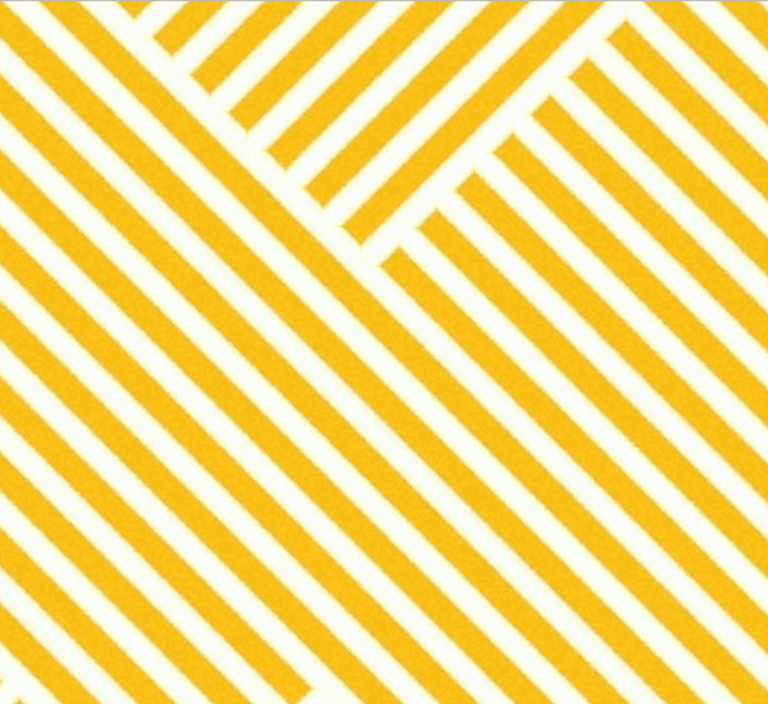
This pattern is drawn by a Shadertoy shader. Its source:

```glsl
const float PITCH = 0.1073;      // stripe spacing along an axis, in canvas heights
const float HALF_WIDTH = 0.254;  // half a stripe, in pitches
const float FAR = 100.0;

const vec3 GOLD  = vec3(0.975, 0.752, 0.085);
const vec3 OCHRE = vec3(0.915, 0.750, 0.250);
const vec3 SAND  = vec3(0.950, 0.860, 0.500);
const vec3 CREAM = vec3(1.000, 0.960, 0.720);
const vec3 IVORY = vec3(0.990, 0.990, 0.870);
const vec3 PAPER = vec3(0.983, 0.990, 0.965);
const vec3 RULE  = vec3(0.740, 0.730, 0.700);

float hash(vec2 p) {
    vec3 q = fract(vec3(p.xyx) * 0.1031);
    q += dot(q, q.yzx + 33.33);
    return fract((q.x + q.y) * q.z);
}

float valueNoise(vec2 p) {
    vec2 cell = floor(p), f = fract(p);
    f = f * f * (3.0 - 2.0 * f);
    float low = mix(hash(cell), hash(cell + vec2(1, 0)), f.x);
    float high = mix(hash(cell + vec2(0, 1)), hash(cell + vec2(1, 1)), f.x);
    return mix(low, high, f.y);
}

// Signed distance to stripes centred on whole numbers
float stripes(float x) {
    return abs(fract(x + 0.5) - 0.5) - HALF_WIDTH;
}

// Signed distance to the interval from lo to hi
float span(float x, float lo, float hi) {
    return max(lo - x, x - hi);
}

// Stripes clipped to a block of the weave
float block(float lines, float uSpan, float vSpan) {
    return max(lines, max(uSpan, vSpan));
}

// Basket weave: u counts falling stripes, v counts rising ones
float weave(float u, float v) {
    float falling = stripes(u), rising = stripes(v);
    float d = block(falling, span(u, -1.5, 4.5), span(v, -FAR, FAR));
    d = min(d, block(rising, span(u, -FAR, -1.77), span(v, -FAR, 0.5)));
    d = min(d, block(falling, span(u, -FAR, -1.5), span(v, 0.78, FAR)));
    d = min(d, block(falling, span(u, 4.5, 8.5), span(v, -FAR, 5.47)));
    return min(d, block(rising, span(u, 8.77, FAR), span(v, -FAR, FAR)));
}

float ramp(float d, float at, float softness) {
    return smoothstep(at - softness, at + softness, d);
}

// Soft ink edge, from the stripe core out to the paper
vec3 inkColor(float d, float softness) {
    vec3 color = mix(GOLD, OCHRE, ramp(d, -0.0042, softness));
    color = mix(color, SAND, ramp(d, -0.0010, softness));
    color = mix(color, CREAM, ramp(d, 0.0016, softness));
    color = mix(color, IVORY, ramp(d, 0.0044, softness));
    return mix(color, PAPER, ramp(d, 0.0086, softness));
}

void mainImage(out vec4 fragColor, in vec2 fragCoord) {
    float pixel = 1.0 / iResolution.y;
    vec2 p = vec2(fragCoord.x, iResolution.y - fragCoord.y) * pixel;

    // Diagonal coordinates in stripe pitches
    float u = (p.y - p.x - 0.0256) / PITCH;
    float v = (p.x + p.y - 0.8338) / PITCH;
    float d = weave(u, v) * PITCH * inversesqrt(2.0);

    // Fine mottling of the print
    float grain = valueNoise(p * 240.0) - 0.5;
    vec3 color = inkColor(d + grain * 0.0012, max(0.0013, 0.75 * pixel));
    color += grain * mix(0.035, 0.012, ramp(d, 0.0, 0.004));

    // Thin rule along the top
    color = mix(RULE, color, ramp(p.y, 0.0018, max(0.001, 0.5 * pixel)));

    fragColor = vec4(clamp(color, 0.0, 1.0), 1.0);
}
```
